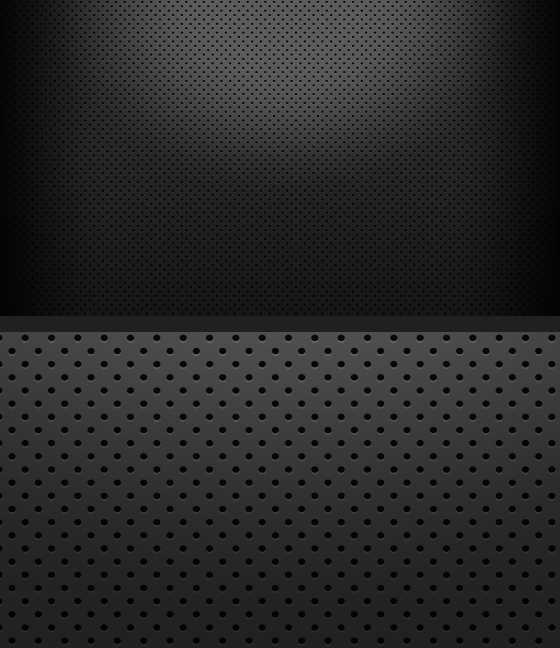
Top, the full canvas; bottom, a detail of the centre.
A Shadertoy shader for this texture:

```glsl
// Dark perforated metal sheet: a staggered lattice of small round holes,
// each with a lit lower lip, under a soft elliptical light from the top.
// Holes are distance fields on two interleaved grids; shading is gradients.

const float CELLS_DOWN  = 36.0;               // 64 cells across at 16:9
const vec2  GRID_OFFSET = vec2(0.222, 0.778); // first hole within its cell
const float HOLE_RADIUS = 0.135;              // in cells
const float HOLE_SQUASH = 1.12;               // > 1 flattens the holes
const float LIP_DROP    = 0.07;               // downward shift of the lip
const float LIP_GAIN    = 0.32;
const float HOLE_LEVEL  = 0.10;               // brightness kept inside a hole

const float AMBIENT_TOP    = 0.155;
const float AMBIENT_BOTTOM = 0.080;
const vec2  EDGE_FADE      = vec2(-0.06, 0.20);

const vec2  LIGHT_CENTER = vec2(0.51, 1.0);
const vec2  LIGHT_RADII  = vec2(0.41, 0.58);
const vec2  LIGHT_FADE   = vec2(0.35, 1.10);
const float LIGHT_LEVEL  = 0.20;

// Vector from the nearest hole centre of the staggered lattice
vec2 nearestHole(vec2 p) {
    vec2 a = fract(p - GRID_OFFSET + 0.5) - 0.5;
    vec2 b = fract(p - GRID_OFFSET) - 0.5;
    return dot(a, a) < dot(b, b) ? a : b;
}

// Antialiased coverage of a hole-shaped disc
float discCoverage(vec2 q, float pixel) {
    float dist = length(q * vec2(1.0, HOLE_SQUASH)) - HOLE_RADIUS;
    return clamp(0.5 - dist / pixel, 0.0, 1.0);
}

// Brightness of the unperforated sheet, uv in 0..1
float sheetLight(vec2 uv) {
    float ambient = mix(AMBIENT_BOTTOM, AMBIENT_TOP, smoothstep(-0.15, 0.65, uv.y));
    float edge = min(uv.x, 1.0 - uv.x);
    float sides = smoothstep(EDGE_FADE.x, EDGE_FADE.y, edge);
    float d = length((uv - LIGHT_CENTER) / LIGHT_RADII);
    float spot = 1.0 - smoothstep(LIGHT_FADE.x, LIGHT_FADE.y, d);
    return ambient * sides + LIGHT_LEVEL * spot;
}

void mainImage(out vec4 fragColor, in vec2 fragCoord) {
    vec2 uv = fragCoord / iResolution.xy;
    float pixel = CELLS_DOWN / iResolution.y;
    vec2 q = nearestHole(fragCoord * pixel);

    float hole = discCoverage(q, pixel);
    float lip = discCoverage(q + vec2(0.0, LIP_DROP), pixel) * (1.0 - hole);

    // Lit sheet, then the bright lip, then the dark opening
    float shade = sheetLight(uv);
    shade *= 1.0 + LIP_GAIN * lip;
    shade *= mix(1.0, HOLE_LEVEL, hole);

    fragColor = vec4(vec3(shade), 1.0);
}
```
